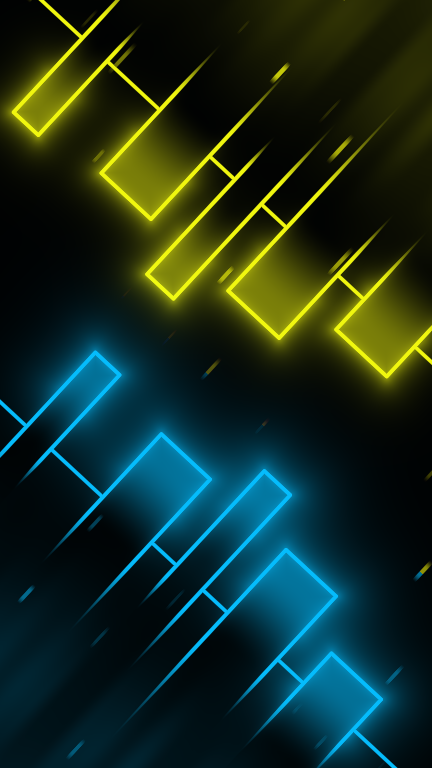
This background is drawn by a WebGL 2 fragment shader. Its source:

```glsl
#version 300 es
precision highp float;
// Two facing rows of slanted neon bars, yellow above and blue below, with streaky haze and sparks.

uniform vec2 u_resolution;
out vec4 fragColor;

// Lengths are in units where the canvas is SPAN wide.
const float SPAN = 4.32;
const float TOP = 7.68;
const vec2 ALONG = vec2(0.680, 0.733);    // direction of the bars
const vec2 ACROSS = vec2(0.733, -0.680);  // direction of the rows
const vec3 YELLOW = vec3(0.94, 0.96, 0.05);
const vec3 BLUE = vec3(0.02, 0.73, 0.98);
const vec3 NIGHT = vec3(0.0, 0.006, 0.008);
const float YELLOW_BASE = 0.28;           // height of the connecting rungs
const float BLUE_BASE = -2.945;
const float BLUE_SHIFT = 2.247;
const float BLUE_SCALE = 0.983;
const float LINE_HALF = 0.021;
const float FADED_HALF = 0.007;
const float HAZE = 0.17;
const vec2 SPARK_CELL = vec2(0.55, 0.9);
const float SPARK_SHARE = 0.42;

// Each bar: left edge, right edge, tip height.
const int COUNT = 5;
const vec3 BARS[COUNT] = vec3[COUNT](
    vec3(0.863, 1.200, -1.01), vec3(1.920, 2.597, -0.86), vec3(2.943, 3.303, -1.29),
    vec3(3.650, 4.345, -0.86), vec3(4.705, 5.395, -0.41));
// Heights at which the left and right sides fade out.
const vec2 FADES[COUNT] = vec2[COUNT](
    vec2(1.10, 0.55), vec2(0.93, 1.25), vec2(0.60, 1.13), vec2(1.75, 0.85), vec2(0.95, 0.75));

float hash(vec2 p) {
    p = fract(p * vec2(0.1031, 0.1137));
    p += dot(p, p.yx + 33.33);
    return fract((p.x + p.y) * p.x * 37.7);
}

float noise(vec2 p) {
    vec2 i = floor(p), f = fract(p);
    f = f * f * (3.0 - 2.0 * f);
    return mix(mix(hash(i), hash(i + vec2(1, 0)), f.x),
               mix(hash(i + vec2(0, 1)), hash(i + vec2(1, 1)), f.x), f.y);
}

float stroke(float dist, float halfWidth, float soft) {
    return 1.0 - smoothstep(halfWidth - soft, halfWidth + soft, dist);
}

// Side of a bar: starts at the tip, then thins and fades. Returns line plus halo.
float sideLine(float offset, float rise, float h, float end, float soft) {
    float dist = length(vec2(offset, min(rise, 0.0)));
    float fade = 1.0 - smoothstep(0.2 * end, end, h);
    float halo = 0.4 * exp(-dist / 0.055) * (1.0 - smoothstep(0.3, 1.3, rise));
    return max(fade * stroke(dist, mix(FADED_HALF, LINE_HALF, fade), soft), halo);
}

// Brightness of a row; q.x runs across the bars, q.y rises from tip to tail.
float neonRow(vec2 q, float soft, float glowSize, float glowLevel, float fillLevel) {
    float lines = 0.0, dark = 1.0, outside = 10.0;
    for (int i = 0; i < COUNT; i++) {
        vec3 bar = BARS[i];
        float halfWidth = 0.5 * (bar.y - bar.x);
        float edge = abs(q.x - 0.5 * (bar.x + bar.y)) - halfWidth;
        float rise = q.y - bar.z;
        outside = min(outside, edge);

        // Outline
        float tipDist = length(vec2(max(edge, 0.0), rise));
        float tip = max(stroke(tipDist, LINE_HALF, soft), 0.4 * exp(-tipDist / 0.055));
        float left = sideLine(q.x - bar.x, rise, q.y, FADES[i].x, soft);
        float right = sideLine(q.x - bar.y, rise, q.y, FADES[i].y, soft);
        lines = max(lines, max(tip, max(left, right)));

        // Glow around the tip and light inside the bar
        vec2 gap = max(vec2(edge, abs(rise - 0.25) - 0.25), 0.0);
        float glow = glowLevel * exp(-length(gap) / glowSize);
        float inside = stroke(edge, 0.0, soft) * step(0.0, rise);
        float fill = fillLevel * (1.0 - smoothstep(0.2, 1.1, rise));
        dark *= 1.0 - mix(glow, fill, inside);
    }
    // Rungs joining neighbouring bars
    float rung = stroke(abs(q.y), 0.9 * LINE_HALF, soft) * step(0.0, outside);
    lines = max(lines, rung);

    // Streaky haze behind the tails
    float streak = 0.35 + 0.9 * noise(q * vec2(5.0, 0.55));
    float haze = HAZE * streak * smoothstep(0.1, 2.1, q.y);
    return mix(1.0 - dark * (1.0 - haze), 1.0, lines);
}

// Short dashes scattered on a jittered grid.
float sparks(vec2 p, float soft) {
    vec2 cell = floor(p / SPARK_CELL);
    vec2 center = 0.5 + (vec2(hash(cell + 11.0), hash(cell + 23.0)) - 0.5) * vec2(0.6, 0.4);
    vec2 d = abs(p - (cell + center) * SPARK_CELL);
    float size = hash(cell + 37.0);
    float level = hash(cell + 53.0);
    float body = stroke(d.x, mix(0.012, 0.024, level), soft);
    float taper = 1.0 - smoothstep(0.04, mix(0.12, 0.24, size), d.y);
    return body * taper * mix(0.15, 0.85, level * level) * step(hash(cell + 71.0), SPARK_SHARE);
}

void main() {
    float unit = SPAN / u_resolution.x;
    vec2 p = gl_FragCoord.xy * unit;
    p.y -= u_resolution.y * unit;
    p.y *= TOP / (u_resolution.y * unit);
    vec2 slant = vec2(dot(p, ACROSS), dot(p, ALONG));
    float soft = 0.7 * unit;

    vec2 upper = vec2(slant.x, slant.y - YELLOW_BASE);
    vec2 lower = vec2((slant.x - BLUE_SHIFT) / BLUE_SCALE, BLUE_BASE - slant.y);
    vec3 color = NIGHT + YELLOW * neonRow(upper, soft, 0.16, 0.46, 0.50)
                       + BLUE * neonRow(lower, soft, 0.27, 0.50, 0.58);

    float divide = 0.5 * (YELLOW_BASE + BLUE_BASE);
    vec3 sparkColor = slant.y > divide ? YELLOW : BLUE;
    color = max(color, sparkColor * sparks(slant, soft));
    fragColor = vec4(min(color, 1.0), 1.0);
}
```
